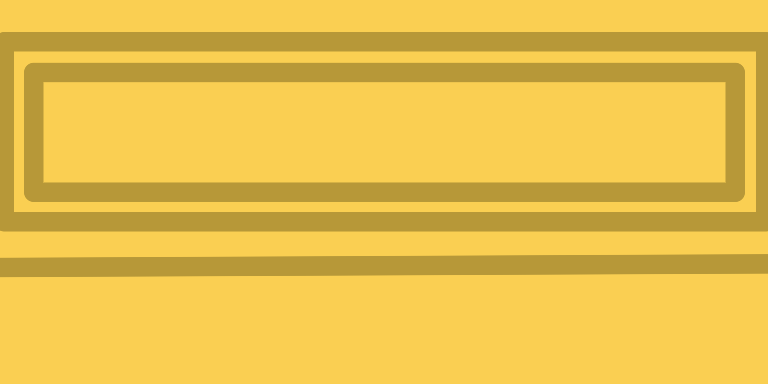
This background is drawn by a Shadertoy shader. Its source:

```glsl
// Two nested rectangular outlines above a slightly tilted bar, in flat gold.
// Every stroke is a distance field thickened to the same width, which
// leaves the inner corners sharp and the outer corners round.

const vec3 GOLD = vec3(0.98, 0.81, 0.32);
const vec3 BRONZE = vec3(0.718, 0.598, 0.22);
const float HALF_STROKE = 0.0254;

// Signed distance to an axis-aligned box
float boxDistance(vec2 p, vec2 center, vec2 halfSize) {
    vec2 d = abs(p - center) - halfSize;
    return length(max(d, 0.0)) + min(max(d.x, d.y), 0.0);
}

// Distance to the endless line through a and b
float lineDistance(vec2 p, vec2 a, vec2 b) {
    vec2 dir = normalize(b - a);
    return abs(dot(p - a, vec2(-dir.y, dir.x)));
}

// Coverage of a stroke around a centre line, smoothed over one pixel
float strokeMask(float dist, float halfWidth, float pixel) {
    return 1.0 - smoothstep(-0.5 * pixel, 0.5 * pixel, dist - halfWidth);
}

void mainImage(out vec4 fragColor, in vec2 fragCoord) {
    // Canvas heights as units, origin at the lower left
    vec2 p = fragCoord / iResolution.y;
    float pixel = 1.0 / iResolution.y;

    // Nested frames
    float outerFrame = abs(boxDistance(p, vec2(1.0026, 0.6569), vec2(0.9915, 0.2344)));
    float innerFrame = abs(boxDistance(p, vec2(1.0013, 0.6553), vec2(0.9134, 0.1559)));

    // Tilted bar below
    float bar = lineDistance(p, vec2(0.0, 0.3034), vec2(2.0, 0.3128));

    float nearest = min(bar, min(outerFrame, innerFrame));
    vec3 color = mix(GOLD, BRONZE, strokeMask(nearest, HALF_STROKE, pixel));
    fragColor = vec4(color, 1.0);
}
```
